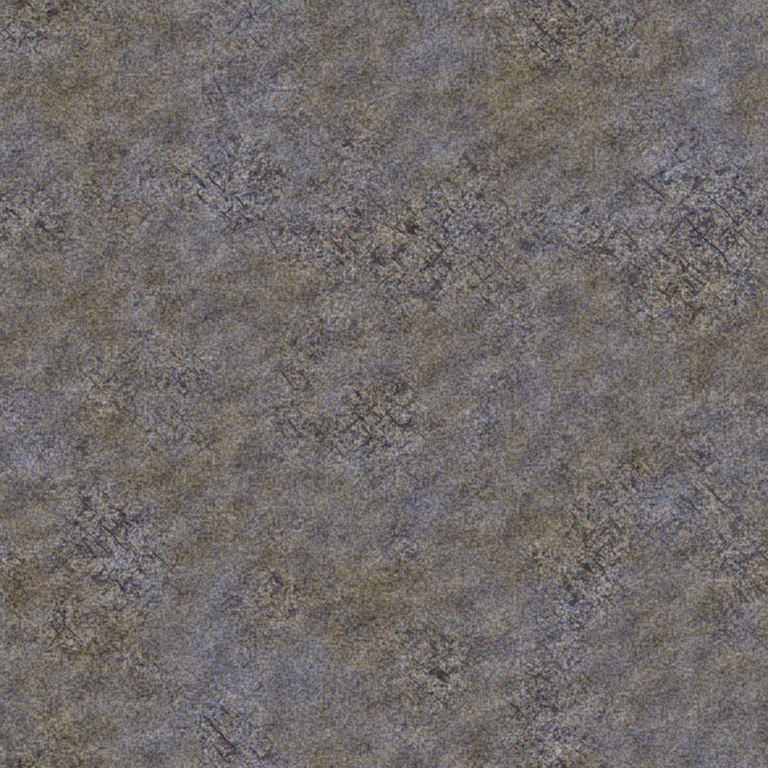
Give the GLSL for this texture, as a WebGL 2 fragment shader.

```glsl
#version 300 es
precision highp float;
// Weathered stone: cool and warm grey patches under a coarse coloured grain,
// broken by slanted dark stains and short diagonal scratches in rough areas.
// Every layer is wrapped gradient noise on an integer lattice, so it tiles.
uniform vec2 u_resolution;
out vec4 fragColor;

const float TAU = 6.28319;

uint scramble(uint n) {
    n = (n ^ (n >> 16)) * 0x45d9f3bu;
    n = (n ^ (n >> 16)) * 0x45d9f3bu;
    return n ^ (n >> 16);
}

// Slope at one lattice corner, dotted with the offset from that corner
float cornerSlope(vec2 cell, vec2 offset, vec2 period, uint seed) {
    uvec2 c = uvec2(mod(cell, period) + 0.5);
    uint h = scramble(c.x + scramble(c.y + scramble(seed)));
    float angle = float(h & 0xffffu) / 65536.0 * TAU;
    return dot(vec2(cos(angle), sin(angle)), offset);
}

// Gradient noise; t spans one tile per unit, period is cells per tile
float noise(vec2 t, vec2 period, uint seed) {
    vec2 p = t * period;
    vec2 cell = floor(p);
    vec2 f = p - cell;
    vec2 s = f * f * f * (f * (f * 6.0 - 15.0) + 10.0);
    vec2 e = vec2(1.0, 0.0);
    float low = mix(cornerSlope(cell, f, period, seed),
                    cornerSlope(cell + e, f - e, period, seed), s.x);
    float high = mix(cornerSlope(cell + e.yx, f - e.yx, period, seed),
                     cornerSlope(cell + 1.0, f - 1.0, period, seed), s.x);
    return mix(low, high, s.y);
}

float fbm(vec2 t, vec2 period, int octaves, uint seed) {
    float sum = 0.0;
    float amplitude = 0.6;
    for (int i = 0; i < octaves; i++) {
        sum += amplitude * noise(t, period, seed + uint(i));
        period *= 2.0;
        amplitude *= 0.6;
    }
    return sum;
}

// Thin streaks along the first axis: x is the dark groove, y its lit rim
vec2 scratches(vec2 t, vec2 period, uint seed) {
    float n = noise(t, period, seed);
    return smoothstep(vec2(0.22), vec2(0.5), vec2(n, -n));
}

// Independent grain for each colour channel
vec3 colourGrain(vec2 t, float cells, uint seed) {
    vec2 period = vec2(cells);
    return vec3(noise(t, period, seed),
                noise(t, period, seed + 1u),
                noise(t, period, seed + 2u));
}

// Grey of a given lightness, tinted from cool (-1) to warm (+1)
vec3 stoneColour(float lightness, float warmth) {
    return vec3(lightness) + vec3(0.02, 0.0, -0.002)
         + warmth * vec3(0.012, 0.0, -0.036);
}

void main() {
    vec2 uv = gl_FragCoord.xy / u_resolution;

    // Uneven surface: a small wrapped warp bends the stains and scratches
    vec2 warp = vec2(fbm(uv, vec2(24.0), 2, 11u), fbm(uv, vec2(24.0), 2, 17u));
    vec2 bent = uv + 0.008 * warp;
    vec2 diagonal = vec2(bent.x + bent.y, bent.y - bent.x);
    vec2 slanted = vec2(2.0 * bent.x + bent.y, 2.0 * bent.y - bent.x);

    // Broad areas
    float rough = smoothstep(-0.12, 0.32, fbm(uv, vec2(5.0), 3, 23u));
    float patches = fbm(uv, vec2(5.0, 6.0), 4, 31u);
    float mottle = fbm(slanted, vec2(9.0, 14.0), 4, 41u);

    // Grain
    float fine = noise(uv, vec2(293.0), 51u);
    float coarse = noise(bent, vec2(149.0, 173.0), 53u);
    float tint = noise(bent, vec2(137.0), 57u);

    float lightness = 0.427 + 0.04 * patches + 0.17 * mottle
                    + mix(0.17, 0.25, rough) * fine
                    + mix(0.11, 0.22, rough) * coarse;
    float warmth = 0.1 - 2.6 * patches + 1.6 * fbm(uv, vec2(19.0), 3, 61u)
                 + 2.2 * tint;
    vec3 colour = stoneColour(lightness, warmth);
    colour += mix(0.07, 0.15, rough) * colourGrain(uv, 241.0, 71u);

    // Navy stains
    float stainField = fbm(slanted, vec2(13.0, 27.0), 3, 81u);
    float stain = smoothstep(0.2, 0.42, stainField) * mix(0.35, 0.8, rough);
    colour = mix(colour, vec3(0.22, 0.2, 0.27) + 0.12 * fine, stain);

    // Scratches running both ways, with pale rims
    vec2 falling = scratches(diagonal.yx, vec2(21.0, 113.0), 91u);
    vec2 rising = scratches(diagonal, vec2(23.0, 109.0), 97u);
    vec2 marks = max(falling, 0.8 * rising) * mix(0.16, 0.75, rough);
    colour = mix(colour, vec3(0.2, 0.17, 0.18), marks.x);
    colour = mix(colour, vec3(0.68, 0.64, 0.56), 0.55 * marks.y);

    fragColor = vec4(clamp(colour, 0.0, 1.0), 1.0);
}
```
